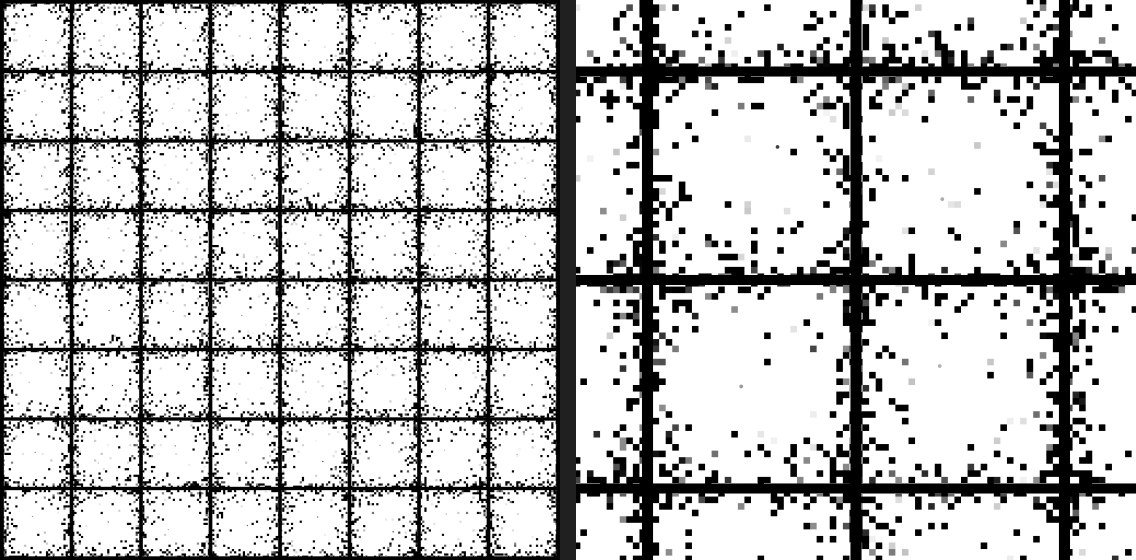
Left, the full canvas; right, a detail of the centre.
Write a three.js fragment shader that draws this pattern.

```glsl
// Eight by eight grid of black lines on white, with ink specks scattered along the lines.
varying vec2 vUv;

const float TILES = 8.0;
const float PITCH = 0.1241;  // distance between grid lines
const float GRAINS = 256.0;  // speck cells across the canvas

vec2 hash2(vec2 p) {
  vec3 q = fract(p.xyx * vec3(0.1031, 0.1030, 0.0973));
  q += dot(q, q.yzx + 33.33);
  return fract((q.xx + q.yz) * q.zy);
}

float gradientCorner(vec2 cell, vec2 corner, vec2 f) {
  float angle = 6.2832 * hash2(cell + corner + 57.0).x;
  return dot(vec2(cos(angle), sin(angle)), f - corner);
}

float gradientNoise(vec2 p) {
  vec2 cell = floor(p);
  vec2 f = fract(p);
  vec2 u = f * f * f * (f * (f * 6.0 - 15.0) + 10.0);
  float low = mix(gradientCorner(cell, vec2(0, 0), f), gradientCorner(cell, vec2(1, 0), f), u.x);
  float high = mix(gradientCorner(cell, vec2(0, 1), f), gradientCorner(cell, vec2(1, 1), f), u.x);
  return mix(low, high, u.y);
}

// Tile coordinates, 0 to TILES between the outer lines
vec2 toTiles(vec2 uv) {
  return (uv - 0.5) / PITCH + 0.5 * TILES;
}

// Distance to the nearest vertical and horizontal line, in tiles
vec2 lineDistance(vec2 tile) {
  vec2 inside = clamp(tile, 0.0, TILES);
  return 0.5 - abs(fract(inside) - 0.5);
}

// Ink of one speck cell: dense and dark by the lines, sparse and pale in the middle
float speckInk(vec2 cell) {
  vec2 uv = (cell + 0.5) / GRAINS;
  vec2 falloff = exp(-lineDistance(toTiles(uv)) / 0.075);
  float clumping = 1.0 + 0.7 * gradientNoise(uv * 45.0);
  float density = (0.60 * falloff.x + 0.54 * falloff.y) * clumping;
  vec2 chance = hash2(cell + 11.0);
  float dark = step(chance.x, density) * mix(0.45, 1.0, smoothstep(0.0, 0.25, chance.y));
  float pale = step(0.992, chance.x) * mix(0.04, 0.25, chance.y);
  return max(dark, pale);
}

// Sums the area each neighbouring square speck covers within the pixel
float specks(vec2 uv, vec2 pixel) {
  vec2 p = uv * GRAINS;
  vec2 size = max(pixel * GRAINS, 0.001);
  float ink = 0.0;
  for (int y = -1; y <= 1; y++) {
    for (int x = -1; x <= 1; x++) {
      vec2 cell = floor(p) + vec2(x, y);
      vec2 overlap = min(p + 0.5 * size, cell + 1.0) - max(p - 0.5 * size, cell);
      vec2 cover = clamp(overlap / size, 0.0, 1.0);
      ink += cover.x * cover.y * speckInk(cell);
    }
  }
  return min(ink, 1.0);
}

void main() {
  vec2 pixel = fwidth(vUv);
  vec2 tile = toTiles(vUv);

  // Grid lines, the vertical ones slightly heavier
  vec2 edge = lineDistance(tile) * PITCH - vec2(0.0033, 0.0030);
  vec2 lines = clamp(0.5 - edge / pixel, 0.0, 1.0);
  float ink = max(lines.x, lines.y);

  // One small stray dot near the middle of each tile
  vec2 stray = hash2(floor(tile) + 3.0);
  float dotEdge = length(fract(tile) - 0.5 - 0.3 * (stray - 0.5)) * PITCH - 0.0011;
  float strayInk = clamp(0.5 - dotEdge / pixel.x, 0.0, 1.0) * mix(0.2, 0.8, stray.x);

  ink = max(ink, max(strayInk, specks(vUv, pixel)));
  gl_FragColor = vec4(vec3(1.0 - ink), 1.0);
}
```
